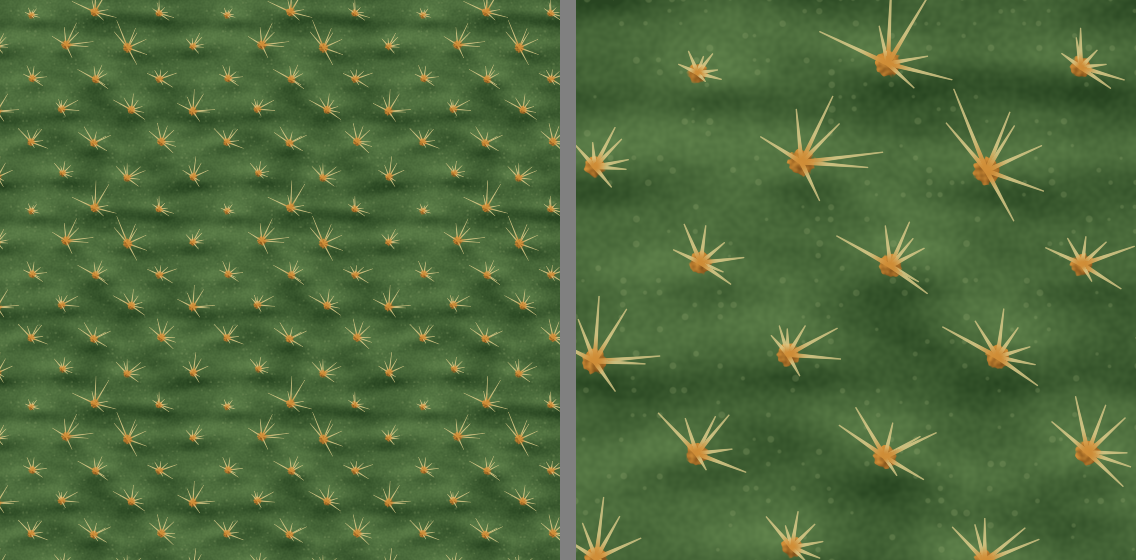
Left, the full canvas; right, a detail of the centre.
A Shadertoy shader for this texture:

```glsl
// Green cactus skin with staggered clusters of golden spines on soft mounds.

const float REPEATS = 2.86;           // tiles across and down
const vec2 GRID = vec2(3.0, 6.0);     // spine clusters per tile
const int SPINES = 7;

const vec3 DEEP_GREEN = vec3(0.19, 0.31, 0.155);
const vec3 LIGHT_GREEN = vec3(0.42, 0.56, 0.33);
const vec3 PALE_GREEN = vec3(0.64, 0.71, 0.48);
const vec3 BROWN = vec3(0.51, 0.32, 0.10);
const vec3 AMBER = vec3(0.82, 0.56, 0.22);
const vec3 CREAM = vec3(0.87, 0.80, 0.54);

// Longest spine of each cluster, row by row, in tiles
const float REACH[18] = float[18](
    0.060, 0.140, 0.085,  0.150, 0.160, 0.075,
    0.100, 0.105, 0.100,  0.095, 0.110, 0.130,
    0.100, 0.105, 0.125,  0.075, 0.100, 0.105);

vec2 hash2(vec2 p) {
    vec3 h = fract(p.xyx * vec3(0.1031, 0.1030, 0.0973));
    h += dot(h, h.yzx + 33.33);
    return fract((h.xx + h.yz) * h.zy);
}

// Gradient noise that wraps after 'period' cells
vec2 gradient(vec2 cell, vec2 period) {
    float angle = 6.2832 * hash2(mod(cell, period) + period * 1.7).x;
    return vec2(cos(angle), sin(angle));
}

float gradientNoise(vec2 tile, vec2 period) {
    vec2 p = tile * period, i = floor(p), f = p - i;
    vec2 u = f * f * f * (f * (f * 6.0 - 15.0) + 10.0);
    vec2 e = vec2(0.0, 1.0);
    float a = dot(gradient(i, period), f);
    float b = dot(gradient(i + e.yx, period), f - e.yx);
    float c = dot(gradient(i + e.xy, period), f - e.xy);
    float d = dot(gradient(i + e.yy, period), f - e.yy);
    return mix(mix(a, b, u.x), mix(c, d, u.x), u.y);
}

float blob(vec2 d, vec2 radius) {
    d /= radius;
    return exp(-dot(d, d));
}

// Tapered spine from the origin: x = coverage, y = position along it
vec2 spine(vec2 d, vec2 tip, float pixel) {
    float along = clamp(dot(d, tip) / dot(tip, tip), 0.0, 1.0);
    float edge = length(d - tip * along) - mix(0.0042, 0.0012, along);
    return vec2(smoothstep(0.6 * pixel, -0.6 * pixel, edge), along);
}

// Fan of spines, mostly upward and to the right
vec2 spineFan(vec2 d, vec2 id, float reach, float pixel) {
    vec2 fan = vec2(0.0);
    for (int k = 0; k < SPINES; k++) {
        vec2 h = hash2(id * 7.3 + float(k) * 3.1 + 5.0);
        float angle = mix(-1.15, 2.75, (float(k) + h.x) / float(SPINES));
        float size = reach * mix(0.45, 1.0, h.y) * mix(0.65, 1.0, smoothstep(-1.0, 0.0, angle));
        vec2 s = spine(d, size * vec2(cos(angle), sin(angle)), pixel);
        if (s.x > fan.x) fan = s;
    }
    return fan;
}

// Sparse pale pores
float pores(vec2 tile, float count, float pixel) {
    vec2 p = tile * count, cell = floor(p);
    vec2 h = hash2(mod(cell, count) + 91.0);
    float radius = 0.12 + 0.16 * h.y;
    float d = length(p - cell - 0.3 - 0.4 * h.yx);
    return step(0.86, h.x) * smoothstep(radius + pixel * count, radius - pixel * count, d);
}

void mainImage(out vec4 fragColor, in vec2 fragCoord) {
    float pixel = REPEATS / iResolution.y;
    vec2 tile = vec2(fragCoord.x, iResolution.y - fragCoord.y) * pixel;  // y runs down

    // Soft horizontal folds and fine grain
    vec2 sheared = tile + vec2(0.0, 0.02 * sin(6.2832 * tile.x));
    float shade = 0.34 + 0.50 * gradientNoise(sheared, vec2(3.0, 6.0))
                + 0.32 * gradientNoise(sheared, vec2(5.0, 14.0))
                + 0.10 * gradientNoise(tile, vec2(30.0))
                + 0.14 * gradientNoise(tile, vec2(85.0));

    // Gather mounds, woolly areoles and spines from nearby cells
    vec2 home = floor(tile * GRID);
    vec2 fan = vec2(0.0), areole = vec2(0.0);
    for (int j = -1; j <= 1; j++)
    for (int i = -1; i <= 1; i++) {
        vec2 cell = home + vec2(i, j);
        vec2 id = mod(cell, GRID);
        float reach = REACH[int(id.y) * 3 + int(id.x)];
        vec2 centre = (cell + vec2(0.46 + 0.52 * mod(id.y, 2.0), 0.39)) / GRID;
        centre += 0.028 * (hash2(id + 17.0) - 0.5);
        vec2 d = (tile - centre) * vec2(1.0, -1.0);

        shade += 0.26 * blob(d - vec2(-0.01, 0.025), vec2(0.11, 0.045));
        shade -= 0.32 * blob(d - vec2(0.015, -0.045), vec2(0.085, 0.028));

        float radius = 0.012 + 0.065 * reach;
        float wool = gradientNoise(tile, vec2(110.0));
        float edge = length(d) - radius * (1.0 + 0.3 * wool);
        float cover = smoothstep(pixel, -pixel, edge);
        float light = 0.55 + 0.4 * dot(d, vec2(-0.5, 0.8)) / radius + 0.7 * wool;
        if (cover > areole.x) areole = vec2(cover, clamp(light, 0.0, 1.0));

        vec2 s = spineFan(d, id, reach, pixel);
        if (s.x > fan.x) fan = s;
    }

    // Paint skin, pores, areoles, then spines
    vec3 color = mix(DEEP_GREEN, LIGHT_GREEN, clamp(shade, -0.15, 1.1));
    color = mix(color, PALE_GREEN, 0.22 * pores(tile, 48.0, pixel));
    color = mix(color, mix(BROWN, AMBER, areole.y), areole.x);
    vec3 spineColor = mix(AMBER, CREAM, smoothstep(0.05, 0.45, fan.y));
    color = mix(color, spineColor, fan.x * mix(0.95, 0.75, fan.y));
    fragColor = vec4(color, 1.0);
}
```
